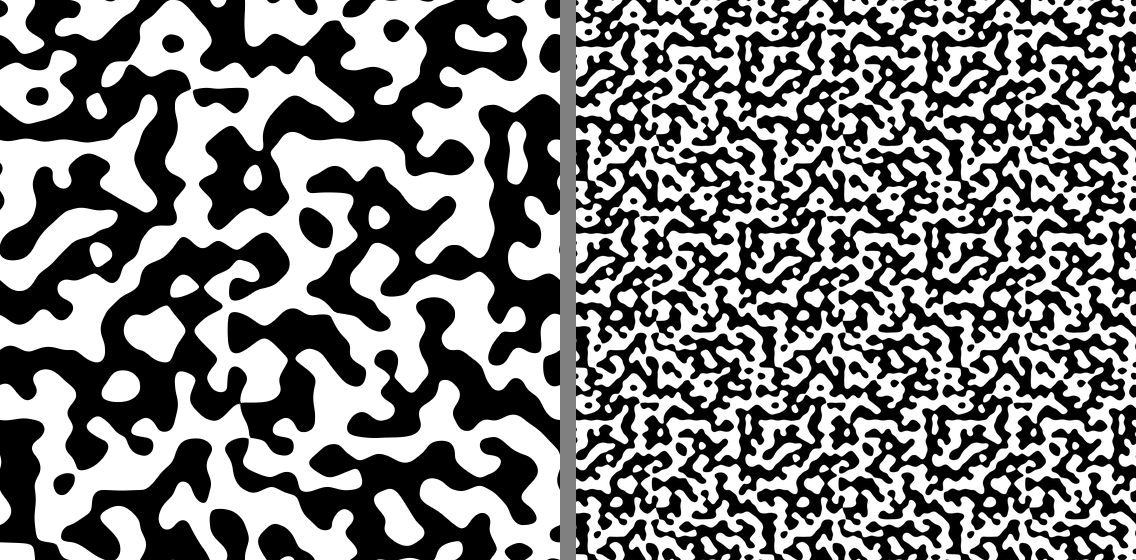
Left, the tile; right, the same tile 3 across and 3 down.
A WebGL 2 fragment shader for this pattern:

```glsl
#version 300 es
precision highp float;

uniform vec2 u_resolution;
out vec4 fragColor;

const float TAU = 6.2831853;
const float CELLS = 16.0;      // whole number of noise cells across the tile
const float THRESHOLD = 0.0;   // equal shares of dark and light
const vec3 DARK = vec3(0.0);
const vec3 LIGHT = vec3(1.0);

float hash(vec2 p) {
    return fract(sin(dot(p, vec2(127.1, 311.7))) * 43758.5453);
}

// Unit gradient at a lattice point, wrapped to the period
vec2 latticeGradient(vec2 cell, float period) {
    float angle = TAU * hash(mod(cell, period) + 3.0);
    return vec2(cos(angle), sin(angle));
}

// Contribution of one cell corner
float cornerValue(vec2 cell, vec2 local, vec2 corner, float period) {
    return dot(latticeGradient(cell + corner, period), local - corner);
}

// Gradient noise that repeats after a whole number of cells
float tiledNoise(vec2 p, float period) {
    vec2 cell = floor(p);
    vec2 local = fract(p);
    vec2 fade = local * local * local * (local * (local * 6.0 - 15.0) + 10.0);
    float low = mix(cornerValue(cell, local, vec2(0, 0), period),
                    cornerValue(cell, local, vec2(1, 0), period), fade.x);
    float high = mix(cornerValue(cell, local, vec2(0, 1), period),
                     cornerValue(cell, local, vec2(1, 1), period), fade.x);
    return mix(low, high, fade.y);
}

// Coverage of the region above the threshold, smoothed over one pixel
float coverage(float value, float threshold) {
    float slope = length(vec2(dFdx(value), dFdy(value)));
    return clamp((value - threshold) / max(slope, 1e-5) + 0.5, 0.0, 1.0);
}

void main() {
    vec2 uv = gl_FragCoord.xy / u_resolution;
    float field = tiledNoise(uv * CELLS, CELLS);
    fragColor = vec4(mix(DARK, LIGHT, coverage(field, THRESHOLD)), 1.0);
}
```
